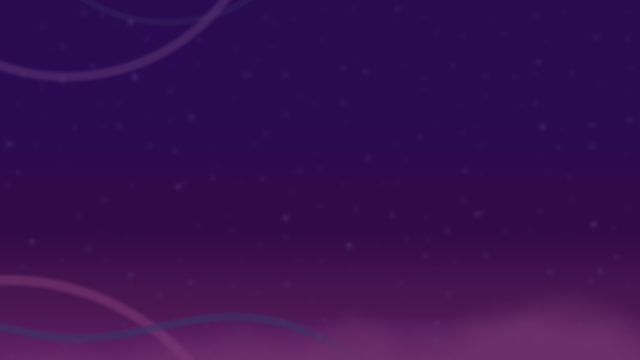
A Shadertoy shader for this background:

```glsl
const vec3 VIOLET = vec3(0.165, 0.040, 0.315);
const vec3 PLUM = vec3(0.200, 0.040, 0.282);
const vec3 MAUVE = vec3(0.285, 0.085, 0.315);
const vec3 MAGENTA = vec3(0.360, 0.110, 0.385);
const vec3 CLOUD_PINK = vec3(0.435, 0.195, 0.420);
const vec3 LILAC = vec3(0.330, 0.190, 0.430);
const vec3 ROSE = vec3(0.480, 0.220, 0.450);
const vec3 TEAL = vec3(0.230, 0.200, 0.400);
const vec3 STAR_TINT = vec3(0.360, 0.250, 0.520);

vec2 hash22(vec2 p) {
    vec3 q = fract(p.xyx * vec3(0.1031, 0.1030, 0.0973));
    q += dot(q, q.yzx + 33.33);
    return fract((q.xx + q.yz) * q.zy);
}

float valueNoise(vec2 p) {
    vec2 cell = floor(p);
    vec2 f = fract(p);
    f = f * f * (3.0 - 2.0 * f);
    float low = mix(hash22(cell).x, hash22(cell + vec2(1, 0)).x, f.x);
    float high = mix(hash22(cell + vec2(0, 1)).x, hash22(cell + vec2(1, 1)).x, f.x);
    return mix(low, high, f.y);
}

float fbm(vec2 p) {
    float sum = 0.0;
    float weight = 0.5;
    for (int i = 0; i < 4; i++) {
        sum += weight * valueNoise(p);
        p = p * 2.03 + 7.1;
        weight *= 0.5;
    }
    return sum;
}

float bump(float x, float center, float width) {
    float d = (x - center) / width;
    return exp(-d * d);
}

// Soft line profile around a zero distance
float stroke(float dist, float halfWidth) {
    return 1.0 - smoothstep(halfWidth * 0.3, halfWidth * 1.5, abs(dist));
}

float ring(vec2 p, vec2 center, float radius, float halfWidth) {
    return stroke(length(p - center) - radius, halfWidth);
}

// Cosine wave up to its crest, then a falling parabola
float waveLine(vec2 p, vec2 crest, float amplitude, float halfPeriod, float halfWidth) {
    float dx = p.x - crest.x;
    float k = 3.14159 / halfPeriod;
    float wave = crest.y - amplitude * (1.0 - cos(k * dx));
    float slope = -amplitude * k * sin(k * dx);
    if (dx > 0.0) {
        wave = crest.y - 0.96 * dx * dx;
        slope = -1.92 * dx;
    }
    return stroke((p.y - wave) / sqrt(1.0 + slope * slope), halfWidth);
}

vec3 skyGradient(float h) {
    vec3 sky = mix(PLUM, VIOLET, smoothstep(0.38, 0.68, h));
    sky = mix(MAUVE, sky, smoothstep(0.15, 0.37, h));
    return mix(MAGENTA, sky, smoothstep(0.0, 0.18, h));
}

float cloudCover(vec2 p) {
    float top = 0.01 + 0.13 * bump(p.x, 1.51, 0.25)
        + 0.06 * bump(p.x, 0.99, 0.17) + 0.045 * bump(p.x, 0.62, 0.17);
    float ragged = 0.07 * (fbm(p * vec2(7.0, 11.0)) - 0.47);
    return smoothstep(-0.08, 0.07, top + ragged - p.y);
}

// One jittered star per grid cell, mostly faint
float starField(vec2 p, float density, float radius) {
    vec2 cell = floor(p * density);
    float glow = 0.0;
    for (int y = -1; y <= 1; y++) {
        for (int x = -1; x <= 1; x++) {
            vec2 id = cell + vec2(x, y);
            vec2 spot = (id + 0.15 + 0.7 * hash22(id + 19.0)) / density;
            float strength = pow(hash22(id + 71.0).x, 3.0);
            glow += strength * bump(length(p - spot), 0.0, radius);
        }
    }
    return glow;
}

void mainImage(out vec4 fragColor, in vec2 fragCoord) {
    vec2 p = fragCoord / iResolution.y;

    // Sky and low clouds
    vec3 color = skyGradient(p.y);
    color = mix(color, CLOUD_PINK, 0.85 * cloudCover(p));

    // Upper arcs
    color = mix(color, TEAL, 0.30 * ring(p, vec2(0.463, 1.373), 0.435, 0.010));
    color = mix(color, LILAC, 0.62 * ring(p, vec2(0.185, 1.347), 0.560, 0.014));

    // Lower arc and wave
    color = mix(color, ROSE, 0.60 * ring(p, vec2(0.023, -0.447), 0.669, 0.015));
    float waveFade = 1.0 - smoothstep(0.80, 1.02, p.x);
    float wave = waveLine(p, vec2(0.648, 0.120), 0.029, 0.428, 0.012);
    color = mix(color, TEAL, 0.65 * waveFade * wave);

    // Stars
    float stars = 0.40 * starField(p, 7.0, 0.010) + 0.18 * starField(p + 3.0, 13.0, 0.009);
    color = mix(color, STAR_TINT, min(stars, 1.0));

    fragColor = vec4(color, 1.0);
}
```
